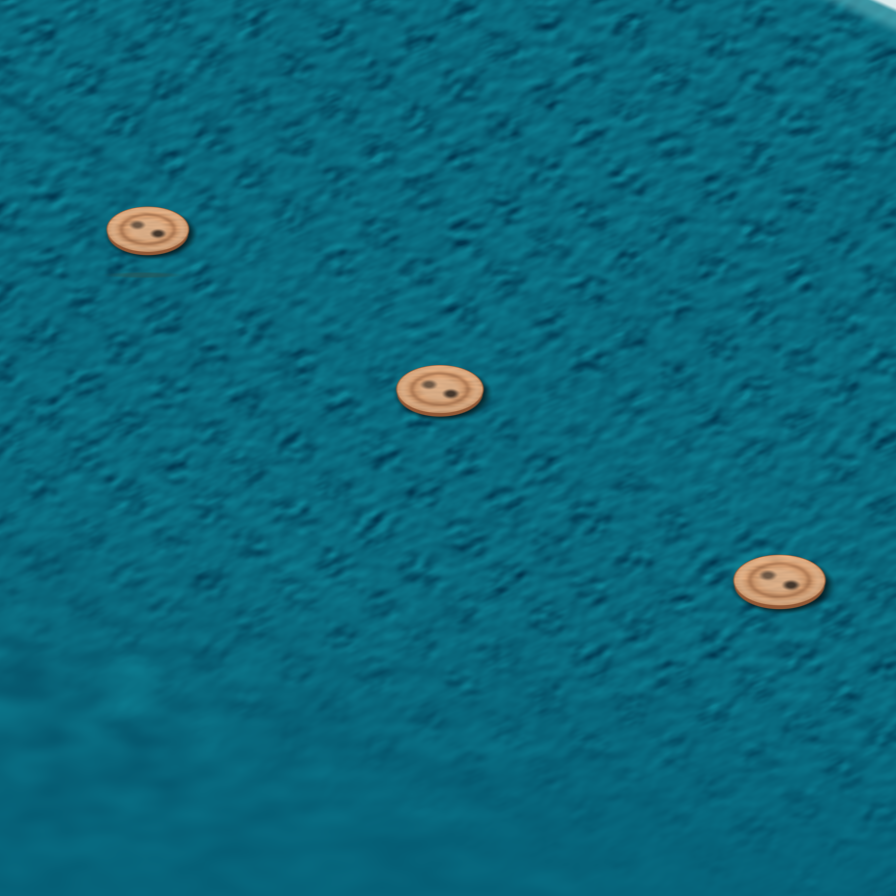
Give the GLSL for this texture, as a Shadertoy shader.

```glsl
const vec3 CLOTH_DARK = vec3(0.0, 0.22, 0.315);
const vec3 CLOTH_LIGHT = vec3(0.05, 0.475, 0.55);
const vec3 CLOTH_DEEP = vec3(0.0, 0.375, 0.48);
const vec3 WOOD = vec3(0.82, 0.61, 0.44);
const vec3 WOOD_PALE = vec3(0.87, 0.72, 0.58);
const vec3 WOOD_DARK = vec3(0.50, 0.30, 0.18);
const vec3 HOLE = vec3(0.20, 0.16, 0.13);
const vec3 EDGE_PALE = vec3(0.36, 0.70, 0.74);
const vec2 WAFFLE_PERIOD = vec2(0.094, 0.084);
const vec2 CRINKLE_FREQ = vec2(46.0, 96.0);
const vec2 LIGHT_STEP = vec2(-0.0020, 0.0036);
const float CRINKLE_FLAT = 0.27;
const float CRINKLE_PUCKER = 0.40;
const float PUCKER_SHADE = 0.19;
const float ROW_CONTRAST = 0.50;
const vec2 BUTTON_START = vec2(0.165, 0.744);
const vec2 BUTTON_STEP = vec2(0.2995, -0.161);
const vec2 BUTTON_SPREAD = vec2(0.0265, -0.0174);
const vec2 BUTTON_RADIUS = vec2(0.046, 0.0255);
const float BUTTON_GROWTH = 0.06;
const float TAU = 6.2831853;

vec2 hashGradient(vec2 cell) {
    vec3 h = fract(vec3(cell.xyx) * vec3(0.1031, 0.1030, 0.0973));
    h += dot(h, h.yzx + 33.33);
    return fract((h.xx + h.yz) * h.zy) * 2.0 - 1.0;
}

float gradientNoise(vec2 p) {
    vec2 i = floor(p), f = fract(p);
    vec2 u = f * f * f * (f * (f * 6.0 - 15.0) + 10.0);
    vec2 e = vec2(1.0, 0.0);
    float a = dot(hashGradient(i), f);
    float b = dot(hashGradient(i + e.xy), f - e.xy);
    float c = dot(hashGradient(i + e.yx), f - e.yx);
    float d = dot(hashGradient(i + e.xx), f - e.xx);
    return mix(mix(a, b, u.x), mix(c, d, u.x), u.y);
}

// Staggered puckers of the weave, 0 in the gaps and 1 at their centres
float waffle(vec2 p) {
    p += 0.016 * vec2(gradientNoise(p * 9.0), gradientNoise(p * 9.0 + 37.0));
    p.y += 0.12 * p.x;
    vec2 w = cos(TAU * p / WAFFLE_PERIOD);
    return smoothstep(-0.35, 0.7, w.x * w.y);
}

// Short threads rising to the right
float crinkle(vec2 p) {
    vec2 q = vec2(dot(p, vec2(0.92, 0.39)), dot(p, vec2(-0.39, 0.92)));
    return gradientNoise(q * CRINKLE_FREQ) + 0.5 * gradientNoise(q * CRINKLE_FREQ * 1.8 + 17.0);
}

// Height of the buttoned fold line above the canvas base
float seamLine(float x) {
    return 0.885 - 0.60 * x + 0.11 * x * x;
}

vec3 cloth(vec2 p) {
    float focus = smoothstep(-0.28, 0.12, p.y - 0.45 + 0.35 * p.x);
    float seam = p.y - seamLine(p.x);
    float band = exp(-pow((seam + 0.015) / 0.04, 2.0));
    float pucker = waffle(p) * (1.0 - 0.7 * band);

    // Relief lit from the upper left
    float relief = crinkle(p + LIGHT_STEP) - crinkle(p - LIGHT_STEP);
    float tone = 0.79 + focus * (relief * (CRINKLE_FLAT + CRINKLE_PUCKER * pucker) - PUCKER_SHADE * pucker);
    tone += 0.18 * focus * gradientNoise(p * vec2(32.0, 60.0));

    // Blurred rows in the foreground
    float rows = gradientNoise(p * vec2(10.0, 27.0)) + 0.8 * gradientNoise(p * vec2(24.0, 50.0) + 9.0);
    tone += (1.0 - focus) * (ROW_CONTRAST * rows * smoothstep(-0.2, 0.3, p.y) - 0.08);
    tone += 0.05 * gradientNoise(p * 4.0);

    // Crease along the fold, strongest at the left
    float crease = exp(-pow((seam - 0.008) / 0.007, 2.0));
    tone -= 0.25 * crease * (1.0 - smoothstep(0.02, 0.20, p.x));
    vec3 col = mix(CLOTH_DARK, CLOTH_LIGHT, clamp(tone, 0.0, 1.15));
    return mix(col, CLOTH_DEEP, 0.35 * (1.0 - smoothstep(0.0, 0.35, p.y)));
}

float disc(vec2 p, float radius, float soft) {
    return 1.0 - smoothstep(radius - soft, radius + soft, length(p));
}

vec3 addButton(vec3 col, vec2 p, vec2 centre, vec2 radius) {
    vec2 q = (p - centre) / radius;
    float aa = 0.8 / (iResolution.y * radius.y);
    col *= 1.0 - 0.65 * disc(q - vec2(0.07, -0.20), 1.03, 0.14);

    // Thick wooden side, then the turned face
    float side = max(disc(q + vec2(0.0, 0.15), 0.98, aa), disc(q, 1.0, aa));
    col = mix(col, WOOD_DARK * 1.15, side);
    float grain = gradientNoise(q * vec2(3.0, 9.0) + centre * 40.0);
    vec3 face = WOOD * (1.0 + 0.16 * grain + 0.05 * q.y);
    float r = length(q);
    face = mix(face, WOOD_PALE, 0.5 * exp(-pow((r - 0.85) / 0.09, 2.0)));
    face = mix(face, WOOD_DARK, 0.40 * exp(-pow((r - 0.64) / 0.07, 2.0)));
    face = mix(face, WOOD_PALE, 0.6 * disc(q, 0.46, 0.12));

    // Paired thread holes
    for (int k = 0; k < 2; k++) {
        vec2 hole = vec2(0.25, -0.19) * (k == 0 ? 1.0 : -1.0);
        face = mix(face, HOLE, (k == 0 ? 0.9 : 0.65) * disc((q - hole) * vec2(0.95, 0.9), 0.14, 0.08));
    }
    return mix(col, face, disc(q, 0.98, aa));
}

void mainImage(out vec4 fragColor, in vec2 fragCoord) {
    vec2 p = fragCoord / iResolution.xy;
    vec3 col = cloth(p);

    // Pale hem and backdrop in the upper right corner
    float hem = p.y - 1.0 + 0.45 * (p.x - 0.92);
    col = mix(col, EDGE_PALE, 0.6 * smoothstep(-0.006, 0.012, hem));
    col = mix(col, vec3(0.85, 0.92, 0.93), smoothstep(0.021, 0.028, hem));

    // Faint stitched slit below the first button
    vec2 slit = (p - vec2(0.160, 0.693)) / vec2(0.042, 0.0035);
    col = mix(col, vec3(0.16, 0.32, 0.32), 0.6 * disc(slit, 0.8, 0.4));

    for (int i = 0; i < 3; i++) {
        float n = float(i);
        vec2 centre = BUTTON_START + n * BUTTON_STEP + n * n * BUTTON_SPREAD;
        col = addButton(col, p, centre, BUTTON_RADIUS * (1.0 + BUTTON_GROWTH * n));
    }
    fragColor = vec4(col, 1.0);
}
```
